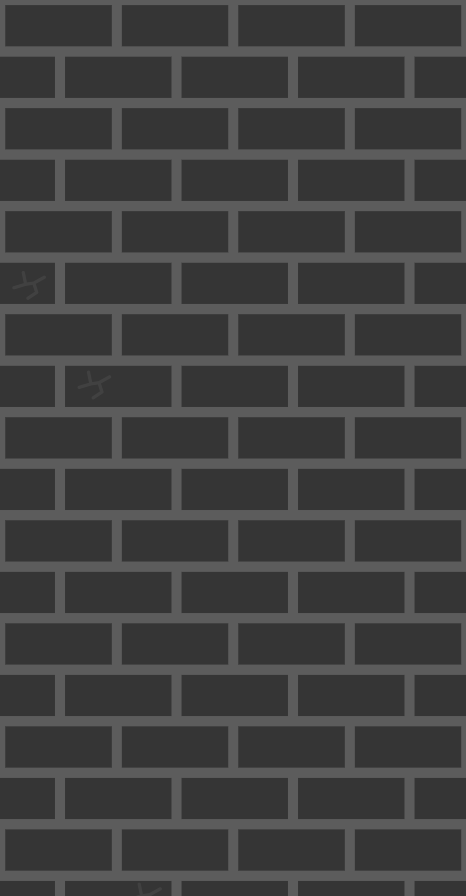
Give the GLSL for this pattern, as a Shadertoy shader.

```glsl
// Dark running-bond brick wall with paler mortar and a few faint forked cracks.
// Bricks are box distances in a repeated cell, alternate courses shifted;
// cracks are short chains of line segments. One unit is one brick pitch.

float boxDistance(vec2 p, vec2 halfSize) {
    vec2 d = abs(p) - halfSize;
    return length(max(d, 0.0)) + min(max(d.x, d.y), 0.0);
}

float segmentDistance(vec2 p, vec2 a, vec2 b) {
    vec2 ab = b - a;
    return length(p - a - ab * clamp(dot(p - a, ab) / dot(ab, ab), 0.0, 1.0));
}

// Slanted main split with one branch above and a hooked branch below
float crackDistance(vec2 p) {
    vec2 left = vec2(-0.03, 0.0), right = vec2(0.04, -0.01), hook = vec2(0.065, 0.07);
    float d = segmentDistance(p, vec2(-0.13, 0.03), left);
    d = min(d, segmentDistance(p, left, right));
    d = min(d, segmentDistance(p, right, vec2(0.13, -0.06)));
    d = min(d, segmentDistance(p, vec2(-0.05, -0.10), left));
    d = min(d, segmentDistance(p, right, hook));
    return min(d, segmentDistance(p, hook, vec2(-0.01, 0.12)));
}

void mainImage(out vec4 fragColor, in vec2 fragCoord) {
    // Four bricks across, y measured down from the top edge
    float pixel = 4.0 / iResolution.x;
    vec2 p = vec2(fragCoord.x, iResolution.y - fragCoord.y) * pixel;

    // Brick cell, with every second course shifted
    float courseHeight = 0.4422;
    float course = floor(p.y / courseHeight);
    float shift = 0.0025 + 0.5126 * mod(course, 2.0);
    vec2 cell = vec2(fract(p.x - shift) - 0.5,
                     (fract(p.y / courseHeight) - 0.5) * courseHeight);
    float brick = boxDistance(cell, vec2(0.457, 0.177));
    float brickMask = 1.0 - smoothstep(-0.6 * pixel, 0.6 * pixel, brick);

    // Scattered cracks
    vec2 crackCenters[3] = vec2[3](vec2(0.25, 2.44), vec2(0.81, 3.295), vec2(1.245, 7.69));
    float crack = 1e3;
    for (int i = 0; i < 3; i++) {
        crack = min(crack, crackDistance(p - crackCenters[i]));
    }
    float crackMask = 1.0 - smoothstep(-0.6 * pixel, 0.6 * pixel, crack - 0.014);

    // Shading
    vec3 brickColor = mix(vec3(0.208), vec3(0.255), crackMask);
    vec3 mortarColor = vec3(0.362);
    fragColor = vec4(mix(mortarColor, brickColor, brickMask), 1.0);
}
```
